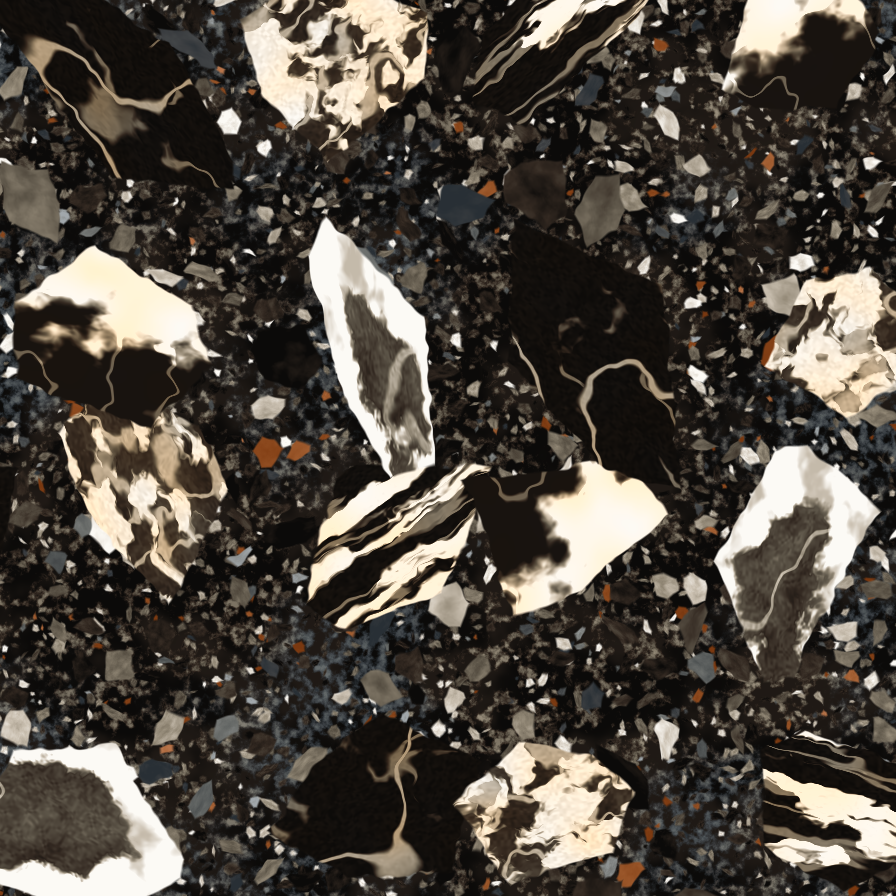
This texture is drawn by a WebGL 2 fragment shader. Its source:

```glsl
#version 300 es
precision highp float;
// Polished breccia: pale, lacy and veined stone clasts in a black, chip-filled ground.
uniform vec2 u_resolution;
out vec4 fragColor;

const float TAU = 6.28318;
const vec3 BLACK = vec3(0.045, 0.04, 0.035);
const vec3 UMBER = vec3(0.20, 0.16, 0.13);
const vec3 TAUPE = vec3(0.36, 0.33, 0.28);
const vec3 SAND = vec3(0.57, 0.53, 0.46);
const vec3 CREAM = vec3(0.79, 0.75, 0.69);
const vec3 WHITE = vec3(0.99, 0.98, 0.96);
const vec3 RUST = vec3(0.62, 0.28, 0.07);
const vec3 SLATE = vec3(0.27, 0.33, 0.38);

float hash(vec2 p) {
  vec3 q = fract(p.xyx * 0.1031);
  q += dot(q, q.yzx + 33.33);
  return fract((q.x + q.y) * q.z);
}

float noise(vec2 p) {
  vec2 i = floor(p), f = fract(p);
  f = f * f * (3.0 - 2.0 * f);
  return mix(mix(hash(i), hash(i + vec2(1, 0)), f.x),
             mix(hash(i + vec2(0, 1)), hash(i + 1.0), f.x), f.y);
}

float fbm(vec2 p) {
  float sum = 0.0, amp = 0.53;
  for (int i = 0; i < 4; i++) {
    sum += amp * noise(p);
    p = mat2(1.6, 1.2, -1.2, 1.6) * p + 7.3;
    amp *= 0.5;
  }
  return sum;
}

// Mineral ramp: 0 is black, 5 is white.
vec3 stone(float tone) {
  vec3 c = mix(BLACK, UMBER, clamp(tone, 0.0, 1.0));
  c = mix(c, TAUPE, clamp(tone - 1.0, 0.0, 1.0));
  c = mix(c, SAND, clamp(tone - 2.0, 0.0, 1.0));
  c = mix(c, CREAM, clamp(tone - 3.0, 0.0, 1.0));
  return mix(c, WHITE, clamp(tone - 4.0, 0.0, 1.0));
}

// Thin line along a noise contour.
float vein(vec2 p, float width) {
  p += 0.35 * vec2(noise(p * 3.0), noise(p * 3.0 + 19.0));
  return 1.0 - smoothstep(0.3 * width, width, abs(noise(p) - 0.5));
}

// Signed distance to a random angular fragment; q receives its local frame.
float fragment(vec2 g, vec2 cell, vec2 id, float radius, out vec2 q) {
  vec2 offset = vec2(hash(id + 1.7), hash(id + 4.9)) - 0.5;
  float turn = TAU * hash(id + 8.3), stretch = mix(0.65, 1.0, hash(id + 12.1));
  float c = cos(turn), s = sin(turn);
  q = mat2(c, s, -s, c) * (g - cell - 0.5 - 0.4 * offset);
  q *= vec2(stretch, 1.0 / stretch);
  float d = -1.0;
  for (int i = 0; i < 6; i++) {
    vec2 side = id + 3.1 * float(i);
    float a = (float(i) + 0.7 * hash(side + 0.4)) * TAU / 6.0;
    d = max(d, dot(q, vec2(cos(a), sin(a))) - radius * (0.6 + 0.5 * hash(side + 21.6)));
  }
  return d;
}

// Scatter of small chips.
vec3 chips(vec3 col, vec2 p, float cells, float share, float seed) {
  vec2 g = p * cells, q;
  for (int k = 0; k < 9; k++) {
    vec2 cell = floor(g) + vec2(k % 3, k / 3) - 1.0, id = cell + seed;
    if (hash(id) > share) continue;
    float d = fragment(g, cell, id, mix(0.2, 0.48, hash(id + 15.2)), q);
    float tone = 5.2 * pow(hash(id + 31.4), 1.7) + 1.6 * (fbm(q * 5.0 + id) - 0.5);
    float tint = hash(id + 44.8);
    vec3 c = mix(stone(tone), RUST, 0.75 * step(0.95, tint));
    c = mix(c, SLATE, 0.5 * step(tint, 0.1));
    col = mix(col, c, 1.0 - smoothstep(-0.0016 * cells, 0.0016 * cells, d));
  }
  return col;
}

// Interior tone of a large clast, by kind.
float clastTone(float kind, vec2 q, float d, vec2 id) {
  vec2 s = q + id * 5.7;
  float cloud = fbm(s * 7.0), grit = noise(s * 75.0);
  if (kind < 0.5) { // pale rind around a dark core
    float core = smoothstep(0.1, 0.15, -d + 0.35 * q.x + 0.22 * (cloud - 0.5) + 0.03 * (grit - 0.5));
    float inner = 0.2 + 2.2 * cloud + 0.7 * (grit - 0.5) + 2.0 * vein(s * 3.0, 0.04);
    return mix(5.2 - 1.3 * smoothstep(0.5, 0.75, cloud), inner, core);
  }
  if (kind < 1.5) // black with fine veins
    return 0.25 * grit + 3.3 * max(vein(s * 2.6, 0.035), 0.7 * vein(s * 5.0 + 9.0, 0.05) * smoothstep(0.4, 0.55, cloud));
  if (kind < 2.5) { // lacy cream and black
    float lace = smoothstep(0.43, 0.56, fbm(s * 9.0 + 2.0 * cloud));
    return mix(0.5 + 1.6 * cloud, 5.1, max(lace, 0.7 * vein(s * 8.0, 0.13))) - 0.5 * grit;
  }
  if (kind < 3.5) { // parallel streaks
    float band = fbm(vec2(1.8, 10.0) * s + 1.5 * cloud);
    return 0.3 * grit + 4.9 * smoothstep(0.5, 0.6, band) + 2.5 * vein(vec2(2.0, 13.0) * s, 0.1);
  }
  // white cloud fading to dark
  return 0.3 + 4.9 * smoothstep(-0.05, 0.15, q.y + 0.7 * (cloud - 0.5)) + 2.0 * vein(s * 5.0, 0.05);
}

vec3 clasts(vec3 col, vec2 p, float cells, float seed) {
  vec2 g = p * cells, q;
  for (int k = 0; k < 9; k++) {
    vec2 cell = floor(g) + vec2(k % 3, k / 3) - 1.0, id = cell + seed;
    float kind = mod(cell.x + 2.0 * cell.y, 5.0);
    float radius = abs(kind - 1.0) < 0.5 ? 0.5 : mix(0.34, 0.43, hash(id + 6.6));
    float d = fragment(g, cell, id, radius, q);
    if (d > 0.03) continue;
    vec3 c = stone(clastTone(kind, q, d, id));
    c = mix(c, c * vec3(1.12, 0.95, 0.72), step(0.5, kind) * noise(q * 6.0 + id) * 0.6);
    col = mix(col, c, 1.0 - smoothstep(-0.006, 0.006, d));
  }
  return col;
}

void main() {
  vec2 p = gl_FragCoord.xy / min(u_resolution.x, u_resolution.y);
  vec2 rough = p + 0.007 * (vec2(noise(p * 32.0), noise(p * 32.0 + 50.0)) - 0.5)
                 + 0.004 * (vec2(noise(p * 90.0), noise(p * 90.0 + 70.0)) - 0.5);
  // Gritty ground with slate haze
  float grit = fbm(p * 110.0);
  vec3 col = stone(2.6 * smoothstep(0.48, 0.85, grit) + 0.5 * smoothstep(0.45, 0.7, fbm(p * 14.0)));
  col = mix(col, SLATE, 0.6 * smoothstep(0.5, 0.75, fbm(p * 5.0 + 3.0)) * smoothstep(0.35, 0.65, grit));
  // Fragments from fine to coarse
  col = chips(col, rough, 95.0, 0.3, 11.0);
  col = chips(col, rough, 52.0, 0.3, 37.0);
  col = chips(col, rough, 25.0, 0.3, 73.0);
  col = chips(col, rough, 11.0, 0.2, 97.0);
  col = clasts(col, rough, 3.8, 23.0);
  fragColor = vec4(col, 1.0);
}
```
